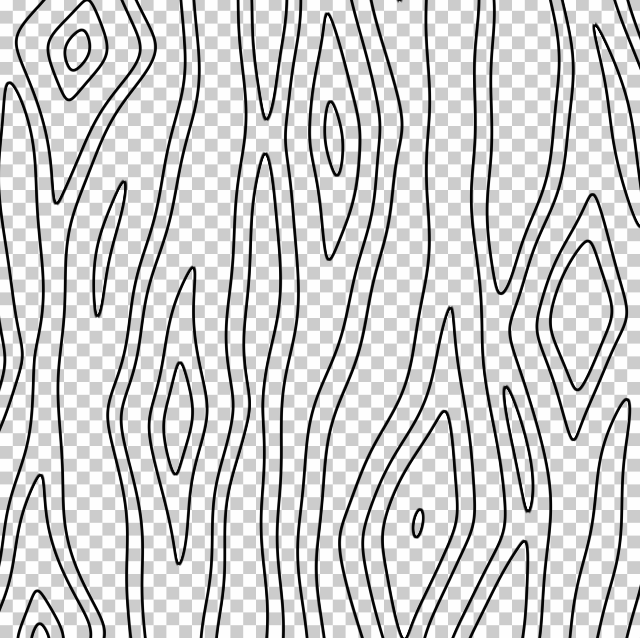
Reproduce this pattern procedurally as a Shadertoy shader.

```glsl
// Hand-inked wood grain over a fine grey and white checkerboard.
// The grain is the contour lines of a smooth cellular field: staggered columns
// of stretched knots, blended by a soft minimum and bent by layered sines.

const float PI = 3.14159265;

const vec3 PAPER = vec3(0.995);
const vec3 CHECK = vec3(0.80);
const vec3 INK   = vec3(0.01);

const float CHECKS_ACROSS  = 50.0;
const float LINE_WIDTH     = 0.0044;  // in canvas widths
const float LINES_ACROSS   = 31.0;    // mean contour count over the width
const float COLUMN_SPACING = 0.19;
const int   COLUMNS        = 8;
const float COLUMN_JITTER  = 0.45;
const float KNOT_PERIOD    = 1.05;    // height between knots of one column
const float KNOT_FALLOFF   = 0.6;     // how soon rings open into long grain
const float TIP_ROUNDNESS  = 0.3;
const float BLEND          = 2.3;     // sharpness of the soft minimum
const float SPACING_VARIATION = 0.2;

float hash(float n) {
    return fract(sin(n * 127.1 + 3.7) * 4375.85);
}

// Slow sway and small hand tremor of the fibres
vec2 bendFibres(vec2 p) {
    p.x += 0.035 * sin(3.6 * p.y + 2.0 * p.x + 0.6);
    p.x += 0.010 * sin(9.0 * p.y + 11.0 * p.x);
    p.x += 0.003 * sin(27.0 * p.y + 19.0 * p.x + 1.3);
    p.y += 0.012 * sin(23.0 * p.x + 5.0 * p.y);
    return p;
}

// Ring count from the nearest knot of one column
float knotColumn(vec2 p, float id) {
    float shift  = COLUMN_JITTER * (hash(id) - 0.5);
    float center = (id + 0.5 + shift) * COLUMN_SPACING;
    float across = (p.x - center) * LINES_ACROSS;

    float period = KNOT_PERIOD * mix(0.85, 1.25, hash(id + 20.0));
    float wave   = sin(PI * (p.y / period + id * 0.618 + 0.2 * hash(id + 40.0)));
    float along  = sqrt(wave * wave + 0.01);
    float height = mix(2.2, 4.4, hash(id + 60.0));

    return sqrt(across * across + TIP_ROUNDNESS * TIP_ROUNDNESS)
         + height * (1.0 - exp(-along / KNOT_FALLOFF));
}

// Contour height: soft minimum over all columns, unevenly spaced
float grainField(vec2 p) {
    p = bendFibres(p);
    float sum = 0.0;
    for (int i = 0; i < COLUMNS; i++) {
        sum += exp(-BLEND * knotColumn(p, float(i - 1)));
    }
    float f = -log(sum) / BLEND;
    return f + SPACING_VARIATION * sin(3.1 * f + 1.0 + 4.0 * p.x);
}

// Distance to the closest contour, in canvas widths
float grainDistance(vec2 p) {
    const vec2 STEP = vec2(0.0005, 0.0);
    float f = grainField(p);
    vec2 slope = vec2(grainField(p + STEP.xy) - grainField(p - STEP.xy),
                      grainField(p + STEP.yx) - grainField(p - STEP.yx))
               / (2.0 * STEP.x);
    return abs(f - round(f)) / max(length(slope), 1.0);
}

// Checkerboard with edges one pixel soft
float checkerboard(vec2 p, float pixel) {
    float edge = 0.5 * PI * pixel * CHECKS_ACROSS;
    vec2 s = clamp(sin(PI * p * CHECKS_ACROSS) / edge, -1.0, 1.0);
    return 0.5 + 0.5 * s.x * s.y;
}

void mainImage(out vec4 fragColor, in vec2 fragCoord) {
    float pixel = 1.0 / iResolution.x;
    vec2 p = fragCoord * pixel;

    vec3 color = mix(PAPER, CHECK, checkerboard(p, pixel));

    float halfWidth = 0.5 * LINE_WIDTH;
    float ink = 1.0 - smoothstep(halfWidth - 0.7 * pixel,
                                 halfWidth + 0.7 * pixel, grainDistance(p));
    fragColor = vec4(mix(color, INK, ink), 1.0);
}
```
